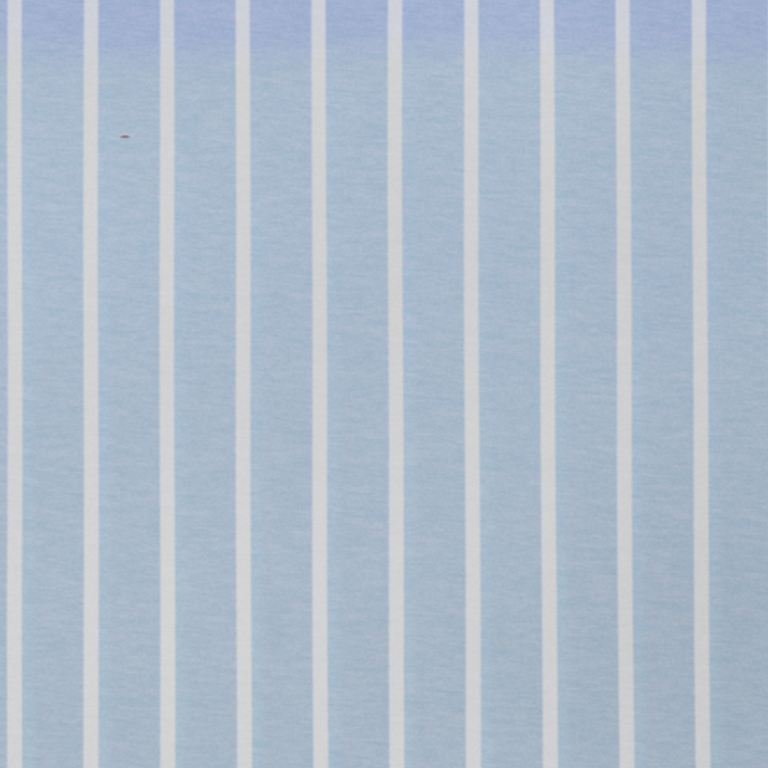
Reproduce this texture procedurally as a Shadertoy shader.

```glsl
// Pale blue woven shirting with narrow off-white vertical stripes.
// Stripes come from a repeated distance with a slight lean; the weave is
// stretched noise and fine grain, over slow shading from layered sines.

#define FIRST_STRIPE 0.0192
#define HALF_WIDTH 0.0098
#define EDGE_SOFTNESS 0.0022
#define WEAVE_CONTRAST 0.034
#define GRAIN_CONTRAST 0.026
#define CLOTH_BLUE vec3(0.665, 0.733, 0.806)
#define CLOTH_LOW vec3(0.655, 0.715, 0.775)
#define CLOTH_TOP vec3(0.638, 0.700, 0.818)
#define STRIPE_WHITE vec3(0.820, 0.822, 0.830)
#define FLECK_RED vec3(0.56, 0.40, 0.47)

float hash(vec2 p) {
    vec3 q = fract(vec3(p.xyx) * 0.1031);
    q += dot(q, q.yzx + 33.33);
    return fract((q.x + q.y) * q.z);
}

float valueNoise(vec2 p) {
    vec2 cell = floor(p);
    vec2 f = fract(p);
    f = f * f * (3.0 - 2.0 * f);
    float low = mix(hash(cell), hash(cell + vec2(1.0, 0.0)), f.x);
    float high = mix(hash(cell + vec2(0.0, 1.0)), hash(cell + 1.0), f.x);
    return mix(low, high, f.y);
}

// Signed offset from the nearest stripe centre; spacing narrows upward.
float stripeOffset(vec2 uv) {
    float spacing = 0.0996 - 0.0010 * uv.y + 0.0004 * uv.y * uv.y;
    float wobble = 0.0005 * sin(uv.y * 9.0 + uv.x * 14.0);
    float t = (uv.x - FIRST_STRIPE + wobble) / spacing;
    return (fract(t + 0.5) - 0.5) * spacing;
}

// Short, slightly sloping horizontal threads at two scales.
float weave(vec2 uv) {
    vec2 p = uv + vec2(0.0, 0.06 * uv.x + 0.0015 * sin(uv.x * 31.0));
    float threads = valueNoise(p * vec2(75.0, 300.0));
    float slubs = valueNoise(p * vec2(28.0, 210.0) + 17.0);
    return 0.6 * threads + 0.4 * slubs - 0.5;
}

// Slow unevenness of light across the cloth.
float shading(vec2 uv) {
    float waves = sin(uv.x * 5.0 + uv.y * 3.0) + 0.6 * sin(uv.y * 11.0 - uv.x * 4.0);
    return 0.005 * waves - 0.020 * smoothstep(0.65, 1.0, uv.x);
}

void mainImage(out vec4 fragColor, in vec2 fragCoord) {
    vec2 uv = fragCoord / iResolution.xy;
    float pixel = 1.0 / iResolution.x;

    // Blue ground, greyer below and violet in the top band
    float topBand = smoothstep(0.90, 0.965, uv.y + 0.006 * sin(uv.x * 8.0));
    vec3 cloth = mix(CLOTH_LOW, CLOTH_BLUE, smoothstep(0.05, 0.75, uv.y));
    cloth = mix(cloth, CLOTH_TOP, topBand);

    // Faint paler cast just right of each stripe, stronger low down
    float offset = stripeOffset(uv);
    float beside = smoothstep(0.0, HALF_WIDTH, offset)
                 * (1.0 - smoothstep(0.014, 0.034, offset));
    cloth += vec3(0.004, 0.022, 0.026) * beside * (1.0 - 0.8 * uv.y);

    // Warm and cool threads in the ground
    float thread = weave(uv);
    cloth += thread * WEAVE_CONTRAST * vec3(1.9, 0.9, 0.5);

    // Off-white stripes with soft edges
    float blur = EDGE_SOFTNESS + 0.5 * pixel;
    float halfWidth = HALF_WIDTH - 0.0006 * uv.y;
    float stripe = 1.0 - smoothstep(halfWidth - blur, halfWidth + blur, abs(offset));
    vec3 white = STRIPE_WHITE + topBand * vec3(-0.006, 0.0, 0.025);
    white += thread * 0.4 * WEAVE_CONTRAST;
    vec3 color = mix(cloth, white, stripe);

    // Shading and fine grain
    float grain = valueNoise(uv * vec2(330.0, 400.0) + 41.0) - 0.5;
    color += shading(uv) + grain * GRAIN_CONTRAST * (1.0 - 0.4 * stripe);

    // One small stray fibre
    vec2 fleck = uv - vec2(0.163, 0.822);
    fleck.y += 12.0 * fleck.x * fleck.x;
    float fibre = length(fleck * vec2(0.36, 1.0)) - 0.0019;
    color = mix(color, FLECK_RED, 0.85 * (1.0 - smoothstep(-pixel, pixel, fibre)));

    fragColor = vec4(clamp(color, 0.0, 1.0), 1.0);
}
```
